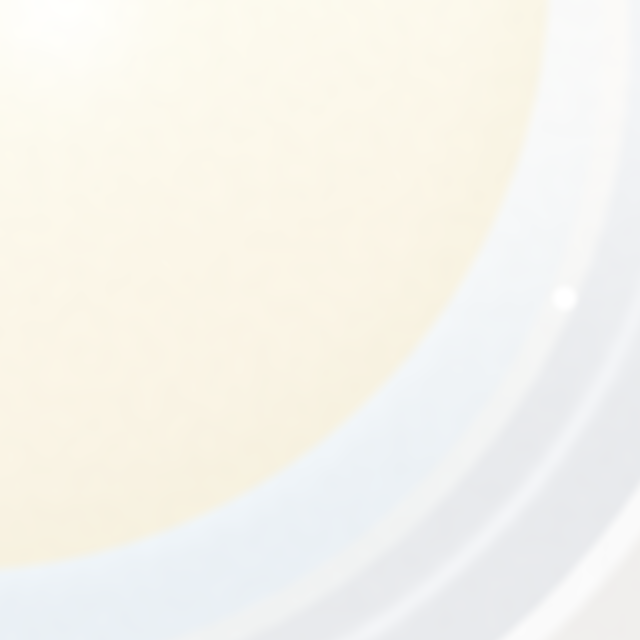
Reproduce this background procedurally as a WebGL 1 fragment shader.

```glsl
precision highp float;
// A pale cream disc seen in close-up, ringed by concentric bands of milky glass.
// Distances to three circles place the edges; soft gradients and faint gradient
// noise shade the bands, with a glow at the upper left and a glint on the rim.

uniform vec2 u_resolution;

// Geometry, in canvas units
const vec2 DISC_CENTER = vec2(-0.082, 1.047);
const float DISC_RADIUS = 0.940;
const float DISC_SOFTNESS = 0.013;
const vec2 IVORY_CENTER = vec2(-0.052, 0.941);
const float IVORY_INNER = 0.993;
const float IVORY_OUTER = 1.036;
const vec2 RING_CENTER = vec2(-0.014, 0.932);
const float LINE_RADIUS = 1.092;
const float LINE_WIDTH = 0.017;
const float WHITE_INNER = 1.226;
const float WHITE_OUTER = 1.274;
const vec2 GLINT_POS = vec2(0.882, 0.534);
const float GLINT_RADIUS = 0.019;
const vec2 GLOW_POS = vec2(0.09, 1.0);
const float GLOW_RADIUS = 0.13;
const float MOTTLE_SCALE = 28.0;
const float MOTTLE_AMOUNT = 0.006;

// Colours
const vec3 CREAM_LIGHT = vec3(0.991, 0.983, 0.938);
const vec3 CREAM_MID = vec3(0.982, 0.960, 0.903);
const vec3 CREAM_LOW = vec3(0.968, 0.944, 0.880);
const vec3 CREAM_EDGE = vec3(0.964, 0.946, 0.872);
const vec3 GLASS_LOW = vec3(0.918, 0.941, 0.959);
const vec3 GLASS_HIGH = vec3(0.978, 0.979, 0.977);
const vec3 IVORY_LOW = vec3(0.943, 0.950, 0.950);
const vec3 IVORY_HIGH = vec3(0.984, 0.980, 0.973);
const vec3 GREY_LOW = vec3(0.910, 0.917, 0.928);
const vec3 GREY_HIGH = vec3(0.956, 0.963, 0.970);
const vec3 LINE_COLOR = vec3(0.951, 0.957, 0.966);
const vec3 OUTER_WHITE = vec3(0.981, 0.981, 0.981);
const vec3 OUTER_WARM = vec3(0.941, 0.936, 0.929);

// Soft step across an edge of the given half width
float edge(float d, float halfWidth) {
  return smoothstep(-halfWidth, halfWidth, d);
}

// Bell-shaped falloff
float bell(float d, float width) {
  return exp(-d * d / (width * width));
}

// Gradient noise on a unit grid
vec2 gradient(vec2 cell) {
  float angle = 6.2832 * fract(sin(dot(cell, vec2(127.1, 311.7))) * 4375.85);
  return vec2(cos(angle), sin(angle));
}

float gradientNoise(vec2 p) {
  vec2 i = floor(p);
  vec2 f = p - i;
  vec2 u = f * f * f * (f * (f * 6.0 - 15.0) + 10.0);
  vec2 e = vec2(1.0, 0.0);
  float low = mix(dot(gradient(i), f), dot(gradient(i + e.xy), f - e.xy), u.x);
  float high = mix(dot(gradient(i + e.yx), f - e.yx),
                   dot(gradient(i + e.xx), f - e.xx), u.x);
  return mix(low, high, u.y);
}

// Cream surface: light at the upper left, richer toward its lower rim
vec3 creamColor(vec2 p, float discDist) {
  float depth = dot(p - vec2(0.0, 1.0), vec2(0.35, -0.94));
  vec3 color = mix(CREAM_LIGHT, CREAM_MID, smoothstep(0.0, 0.65, depth));
  color = mix(color, CREAM_LOW, smoothstep(0.55, 0.95, depth));
  float rim = smoothstep(-0.14, -0.01, discDist);
  color = mix(color, CREAM_EDGE, rim * mix(0.55, 0.35, p.y));
  return mix(color, vec3(1.0), 0.85 * bell(length(p - GLOW_POS), GLOW_RADIUS));
}

// Glass bands from the inside outward
vec3 glassColor(vec2 p, float discDist) {
  float ivoryDist = length(p - IVORY_CENTER);
  float ringDist = length(p - RING_CENTER);
  float height = smoothstep(0.05, 1.0, p.y);
  vec3 color = mix(GLASS_LOW, GLASS_HIGH, height);
  color += 0.018 * bell(discDist, 0.040) * (1.0 - height);

  vec3 ivory = mix(IVORY_LOW, IVORY_HIGH, height);
  color = mix(color, ivory, edge(ivoryDist - IVORY_INNER, 0.012));

  vec3 grey = mix(GREY_LOW, GREY_HIGH, smoothstep(0.25, 1.0, p.y));
  color = mix(color, grey, edge(ivoryDist - IVORY_OUTER, 0.014));
  color = mix(color, LINE_COLOR, bell(ringDist - LINE_RADIUS, LINE_WIDTH));

  color = mix(color, OUTER_WHITE, edge(ringDist - WHITE_INNER, 0.011));
  return mix(color, OUTER_WARM, edge(ringDist - WHITE_OUTER, 0.016));
}

void main() {
  vec2 p = gl_FragCoord.xy / u_resolution;
  float discDist = length(p - DISC_CENTER) - DISC_RADIUS;
  vec3 color = mix(creamColor(p, discDist), glassColor(p, discDist),
                   edge(discDist, DISC_SOFTNESS));
  color += MOTTLE_AMOUNT * gradientNoise(p * MOTTLE_SCALE);

  // Small bright glint on the ivory band
  float glint = 1.0 - smoothstep(0.5, 1.4, length(p - GLINT_POS) / GLINT_RADIUS);
  color = mix(color, vec3(1.0), glint);

  gl_FragColor = vec4(color, 1.0);
}
```
